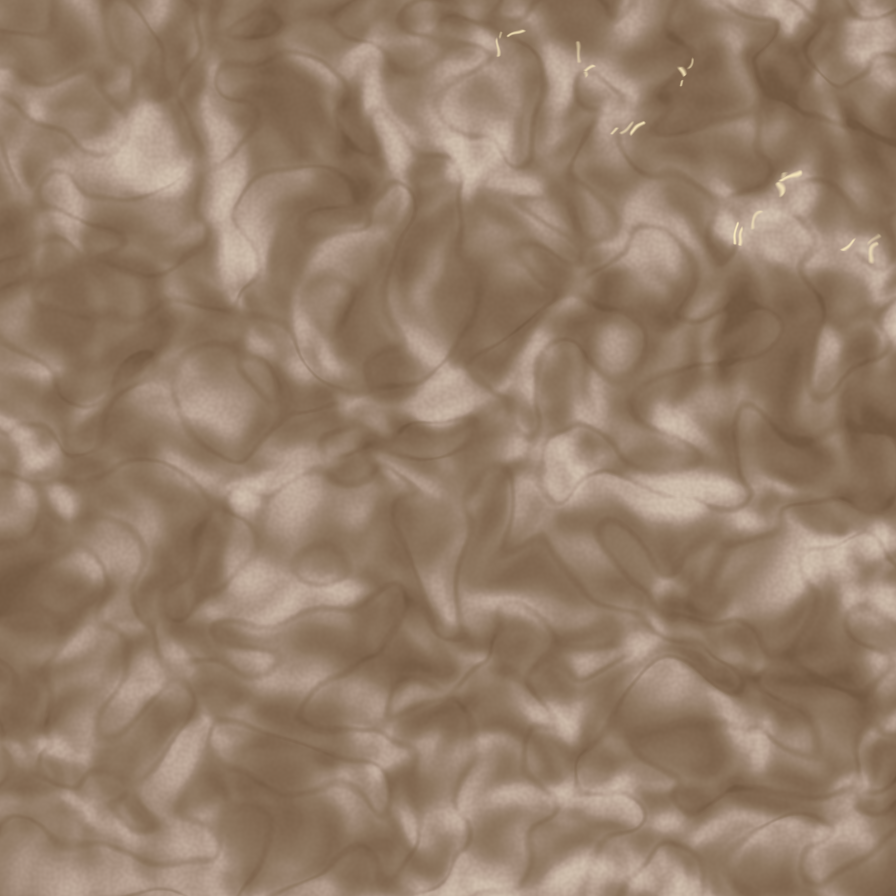
A Shadertoy shader for this texture:

```glsl
// Wet brown clay: soft pale sheens on a dull, wrinkled surface.
// Warped gradient noise forms diagonal bands, patches and creases;
// a tone ramp colours them and a few thin glints lie at the upper right.

const vec3 UMBER = vec3(0.45, 0.35, 0.26);
const vec3 EARTH = vec3(0.51, 0.41, 0.32);
const vec3 CLAY  = vec3(0.56, 0.47, 0.38);
const vec3 TAUPE = vec3(0.62, 0.53, 0.46);
const vec3 SHEEN = vec3(0.71, 0.62, 0.56);
const vec3 PALE  = vec3(0.80, 0.73, 0.66);
const vec3 GLINT = vec3(0.98, 0.92, 0.74);

float hash(vec2 p) {
    vec3 q = fract(p.xyx * vec3(0.1031, 0.1030, 0.0973));
    q += dot(q, q.yzx + 33.33);
    return fract((q.x + q.y) * q.z);
}

float cornerSlope(vec2 cell, vec2 corner, vec2 f) {
    float angle = 6.2832 * hash(cell + corner);
    return dot(vec2(cos(angle), sin(angle)), f - corner);
}

float gradientNoise(vec2 p) {
    vec2 cell = floor(p), f = p - cell;
    vec2 u = f * f * f * (f * (f * 6.0 - 15.0) + 10.0);
    float low = mix(cornerSlope(cell, vec2(0, 0), f), cornerSlope(cell, vec2(1, 0), f), u.x);
    float high = mix(cornerSlope(cell, vec2(0, 1), f), cornerSlope(cell, vec2(1, 1), f), u.x);
    return mix(low, high, u.y);
}

vec2 warp(vec2 p, float frequency, float amount) {
    vec2 q = p * frequency;
    return p + amount * vec2(gradientNoise(q + 31.7), gradientNoise(q + 77.3));
}

// Upright patches at the top turn into flat ones at the bottom.
float patches(vec2 p, float height) {
    float top = smoothstep(0.25, 0.75, height);
    float flatPatch = gradientNoise(p * vec2(10.0, 18.0) + 12.4);
    float tallPatch = gradientNoise(p * vec2(18.0, 10.5) + 45.8);
    float n = mix(flatPatch, tallPatch, top) / length(vec2(top, 1.0 - top));
    return smoothstep(-0.25, 0.40, n);
}

// Surface brightness in standard deviations around the mean.
float surfaceTone(vec2 uv) {
    vec2 p = warp(warp(uv, 7.0, 0.045), 19.0, 0.015);
    vec2 diagonal = vec2(p.x - p.y, p.x + p.y) * 0.7071;
    float bands = gradientNoise(diagonal * vec2(3.2, 6.0) + 8.3);
    float wrinkles = gradientNoise(p * 31.0 + 5.1);
    float creases = smoothstep(0.0, 0.11, abs(gradientNoise(p * vec2(13.0, 15.0) + 63.2)));
    float tone = 2.4 * bands + 2.2 * (patches(p, uv.y) - 0.37);
    tone += 1.6 * wrinkles + 0.65 * (creases - 0.8);
    return tone * mix(0.93, 1.2, uv.x);
}

float segmentDistance(vec2 p, vec2 a, vec2 b) {
    vec2 along = b - a;
    return length(p - a - along * clamp(dot(p - a, along) / dot(along, along), 0.0, 1.0));
}

// x: thin bright strokes, y: soft glow around each cluster.
vec2 glints(vec2 uv, float pixel) {
    vec2 p = warp(uv, 40.0, 0.012);
    vec2 light = vec2(0.0);
    for (int i = 0; i < 7; i++) {
        float id = float(i);
        vec2 centre = vec2(0.55 + 0.065 * id + 0.03 * hash(vec2(id, 3.0)),
                           0.70 + 0.28 * hash(vec2(id, 9.0)));
        vec2 offset = (uv - centre) / 0.032;
        light.y += exp(-dot(offset, offset));
        for (int j = 0; j < 3; j++) {
            vec2 key = vec2(id * 5.0 + 2.0, float(j) + 17.0);
            vec2 start = centre + 0.03 * (vec2(hash(key), hash(key + 40.0)) - 0.5);
            float angle = mix(0.3, 2.1, hash(key + 80.0));
            vec2 reach = vec2(cos(angle), sin(angle)) * mix(0.004, 0.016, hash(key + 120.0));
            float d = segmentDistance(p, start, start + reach);
            float stroke = 1.0 - smoothstep(0.0, 0.0022 + pixel, d);
            light.x = max(light.x, stroke * mix(0.4, 0.95, hash(key + 160.0)));
        }
    }
    return light;
}

vec3 clayRamp(float tone) {
    vec3 color = mix(UMBER, EARTH, smoothstep(-2.7, -1.2, tone));
    color = mix(color, CLAY, clamp((tone + 1.2) / 1.1, 0.0, 1.0));
    color = mix(color, TAUPE, clamp((tone + 0.1) / 0.85, 0.0, 1.0));
    color = mix(color, SHEEN, clamp((tone - 0.75) / 0.85, 0.0, 1.0));
    return mix(color, PALE, clamp((tone - 1.6) / 1.3, 0.0, 1.0));
}

void mainImage(out vec4 fragColor, in vec2 fragCoord) {
    float pixel = 1.0 / min(iResolution.x, iResolution.y);
    vec2 uv = fragCoord * pixel;

    vec2 light = glints(uv, pixel);
    float tone = surfaceTone(uv) + 0.9 * light.y;
    vec3 color = clayRamp(tone);

    // Fine grain, a little stronger on the sheen.
    float grain = gradientNoise(uv * 190.0 + 3.7);
    color += grain * mix(0.012, 0.04, smoothstep(0.0, 1.8, tone));

    color = mix(color, GLINT, light.x);
    fragColor = vec4(color, 1.0);
}
```
